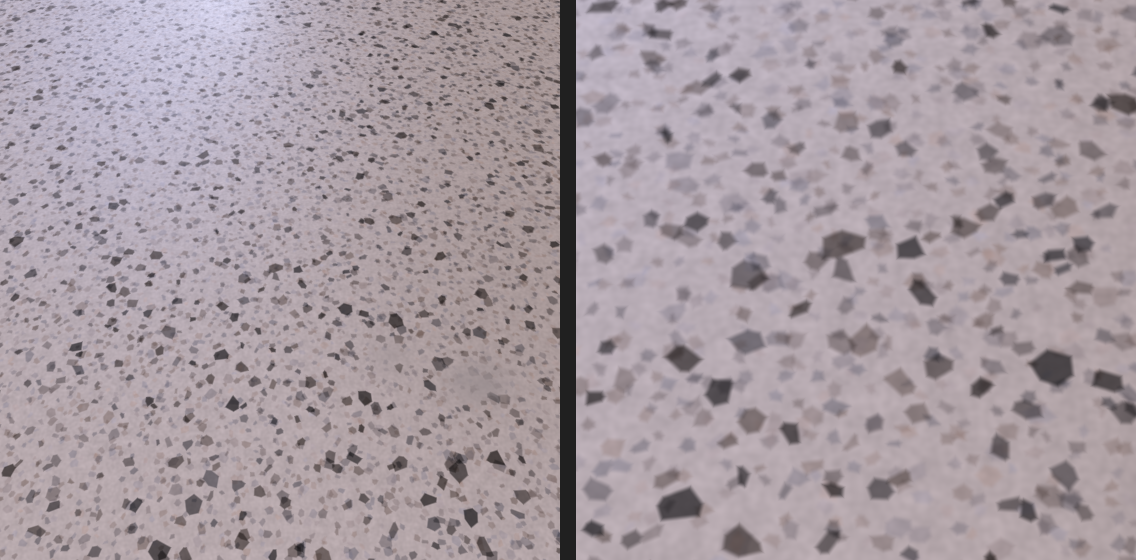
Left, the full canvas; right, a detail of the centre.
Write a Shadertoy shader that draws this texture.

```glsl
// Speckled terrazzo floor receding from the viewer, with a lilac glare at the far end.

const float TAU = 6.2831853;
const float HORIZON = 1.7;         // height of the vanishing line
const float FORESHORTENING = 1.5;
const float EDGE_BLUR = 0.0019;

const vec3 NEAR_CEMENT = vec3(0.715, 0.660, 0.672);
const vec3 WARM_CEMENT = vec3(0.662, 0.602, 0.600);
const vec3 LILAC_SHEEN = vec3(0.735, 0.712, 0.795);
const vec3 HOT_GLARE   = vec3(0.880, 0.880, 0.990);
const vec3 STAIN_GREY  = vec3(0.575, 0.535, 0.545);
const vec3 WARM_TINT   = vec3(1.03, 0.99, 0.96);
const vec3 COOL_TINT   = vec3(0.98, 1.00, 1.04);

vec3 hash3(vec2 p) {
    vec3 q = fract(p.xyx * vec3(0.1031, 0.1030, 0.0973));
    q += dot(q, q.yxz + 33.33);
    return fract((q.xxy + q.yzz) * q.zyx);
}

float cornerSlope(vec2 corner, vec2 offset) {
    float angle = TAU * hash3(corner).x;
    return dot(vec2(cos(angle), sin(angle)), offset);
}

float gradientNoise(vec2 p) {
    vec2 i = floor(p), f = fract(p);
    vec2 w = f * f * f * (f * (f * 6.0 - 15.0) + 10.0);
    vec2 e = vec2(1.0, 0.0);
    return mix(mix(cornerSlope(i, f), cornerSlope(i + e, f - e), w.x),
               mix(cornerSlope(i + e.yx, f - e.yx), cornerSlope(i + 1.0, f - 1.0), w.x), w.y);
}

// Gaussian falloff around a point, with a separate width per axis
float softSpot(vec2 uv, vec2 centre, vec2 width) {
    vec2 d = (uv - centre) / width;
    return exp(-dot(d, d));
}

// Distance to an irregular convex chip, in canvas units
float chipDistance(vec2 p, vec3 rnd, float radius, vec2 floorPerCanvas) {
    float turn = TAU * rnd.x;
    float slimness = mix(0.42, 1.0, rnd.y);
    float d = -1.0;
    for (int side = 0; side < 6; side++) {
        vec3 jitter = hash3(vec2(float(side) * 7.0, rnd.z * 311.0));
        float a = TAU * (float(side) + 0.7 * jitter.x) / 6.0;
        vec2 normal = vec2(cos(a + turn), sin(a + turn));
        float reach = radius * mix(0.72, 1.05, jitter.y) * length(vec2(cos(a), slimness * sin(a)));
        d = max(d, (dot(p, normal) - reach) / length(normal * floorPerCanvas));
    }
    return d;
}

// Scatters one size class of chips; shades is the darkest and lightest brightness
vec3 addChips(vec3 colour, vec2 p, vec2 floorPerCanvas, float cell, float density,
              vec2 radii, vec2 shades, float fade, float seed) {
    vec2 home = floor(p / cell);
    for (int y = -1; y <= 1; y++)
    for (int x = -1; x <= 1; x++) {
        vec2 id = home + vec2(x, y);
        vec3 place = hash3(id + seed);
        if (place.z > density) continue;
        vec3 form = hash3(id + seed + 71.7);
        vec3 look = hash3(id + seed + 143.3);
        float radius = mix(radii.x, radii.y, look.x * look.x);
        vec2 offset = p - (id + place.xy) * cell;
        if (length(offset) > radius * 1.5 + EDGE_BLUR * floorPerCanvas.y) continue;
        float d = chipDistance(offset, form, radius, floorPerCanvas);
        float cover = 1.0 - smoothstep(-EDGE_BLUR, EDGE_BLUR, d);
        float shade = mix(shades.x, shades.y, look.y);
        vec3 tint = shade * mix(WARM_TINT, COOL_TINT, look.z);
        colour *= mix(vec3(1.0), tint, cover * fade);
    }
    return colour;
}

// Cement colour with its large, soft light changes
vec3 cementColour(vec2 uv, float sheen, float glare) {
    float warmth = smoothstep(0.35, 0.95, uv.x + 0.15 * (uv.y - 0.5));
    vec3 colour = mix(NEAR_CEMENT, WARM_CEMENT, warmth * smoothstep(-0.2, 0.5, uv.y));
    colour = mix(colour, LILAC_SHEEN, sheen);
    return mix(colour, HOT_GLARE, glare);
}

void mainImage(out vec4 fragColor, in vec2 fragCoord) {
    vec2 uv = fragCoord / iResolution.xy;

    // Perspective onto the floor plane
    float depth = 1.0 / (HORIZON - uv.y);
    vec2 p = vec2((uv.x - 0.5) * depth, FORESHORTENING * depth);
    vec2 floorPerCanvas = vec2(depth, FORESHORTENING * depth * depth);

    // Reflected light
    float sheen = 0.9 * softSpot(uv, vec2(0.22, 0.92), vec2(0.38, 0.46));
    float glare = 0.55 * softSpot(uv, vec2(0.32, 1.03), vec2(0.21, 0.27))
                + 0.35 * softSpot(uv, vec2(0.41, 1.02), vec2(0.07, 0.10));
    vec3 colour = cementColour(uv, sheen, glare);

    // Mottling, fine grain and a few dull stains
    colour *= 1.0 + 0.055 * gradientNoise(p * 75.0) + 0.045 * gradientNoise(p * 210.0 + 40.0);
    colour *= 1.0 + 0.030 * gradientNoise(uv * 170.0);
    float ragged = 1.0 + 0.5 * gradientNoise(uv * 35.0);
    float stain = softSpot(uv, vec2(0.855, 0.315), vec2(0.055, 0.037))
                + 0.5 * softSpot(uv, vec2(0.70, 0.365), vec2(0.035, 0.028));
    stain = clamp(stain * ragged, 0.0, 1.0);

    // Chips from pale and small to dark and large
    float fade = (1.0 - 0.30 * sheen) * (1.0 - 0.65 * glare) * (1.0 - 0.6 * stain);
    colour = addChips(colour, p, floorPerCanvas, 0.012, 0.80, vec2(0.003, 0.0058), vec2(0.78, 0.99), fade, 11.0);
    colour = addChips(colour, p, floorPerCanvas, 0.020, 0.75, vec2(0.004, 0.0085), vec2(0.58, 0.93), fade, 307.0);
    colour = addChips(colour, p, floorPerCanvas, 0.034, 0.55, vec2(0.005, 0.0115), vec2(0.38, 0.62), fade, 613.0);

    colour = mix(colour, STAIN_GREY, 0.6 * stain);
    fragColor = vec4(clamp(colour, 0.0, 1.0), 1.0);
}
```
